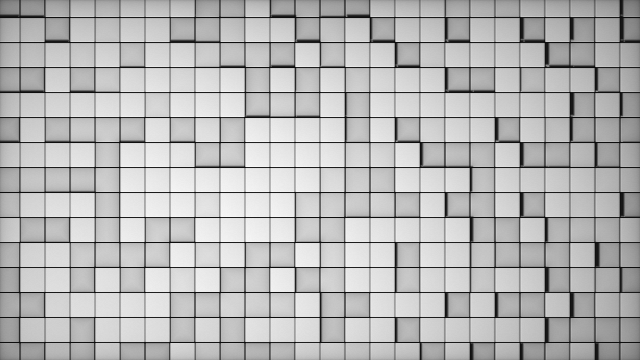
Write a WebGL 2 fragment shader that draws this background.

```glsl
#version 300 es
precision highp float;
// A wall of square white blocks pushed in and out at random depths.
// Each cell hashes its height; taller neighbours throw offset box shadows
// away from a soft light at the lower left, over a gentle vignette.

uniform vec2 u_resolution;
out vec4 outColor;

const float ROWS = 14.4;                    // cells per canvas height
const vec2 GRID_SHIFT = vec2(0.2, 0.3);     // partial cells at the borders
const vec2 LIGHT_POS = vec2(0.45, 0.15);    // in canvas heights
const vec3 INK = vec3(0.05);
const vec3 WHITE = vec3(0.97);

float hash(vec2 p) {
    return fract(sin(dot(p, vec2(127.1, 311.7))) * 43758.5453);
}

float roundBox(vec2 p, float halfSize, float radius) {
    vec2 d = abs(p) - halfSize + radius;
    return length(max(d, 0.0)) + min(max(d.x, d.y), 0.0) - radius;
}

// Most blocks stand proud, the rest sink to varied depths.
float blockHeight(vec2 cell) {
    float raised = smoothstep(0.22, 0.58, hash(cell));
    return 0.88 * raised + 0.12 * hash(cell + 37.0);
}

// Returns thrown shadow in x and contact occlusion in y.
vec2 neighbourShade(vec2 cell, vec2 local, float height, vec2 slope) {
    float thrown = 0.0;
    float contact = 0.0;
    for (int j = -1; j <= 1; j++) {
        for (int i = -1; i <= 1; i++) {
            vec2 side = vec2(float(i), float(j));
            float rise = max(blockHeight(cell + side) - height, 0.0);
            vec2 q = local - side;
            float blur = 0.025 + 0.04 * rise;
            float shadow = 1.0 - smoothstep(-blur, blur, roundBox(q - slope * rise, 0.49, 0.03));
            thrown = max(thrown, shadow * smoothstep(0.1, 0.6, rise));
            float gap = max(roundBox(q, 0.49, 0.03), 0.0);
            // Occlusion is stronger on the side turned away from the light.
            float away = 0.45 + 0.55 * smoothstep(-0.05, 0.12, dot(slope, -side));
            contact = max(contact, rise * away * exp(-gap * 5.5));
        }
    }
    return vec2(thrown, contact);
}

// Brightness falls off with distance from the light and at the borders.
float roomLight(vec2 canvas, vec2 uv) {
    float falloff = smoothstep(0.1, 1.6, distance(canvas, LIGHT_POS));
    vec2 edge = uv * (1.0 - uv);
    float vignette = pow(16.0 * edge.x * edge.y, 0.06);
    return mix(1.0, 0.84, falloff) * vignette;
}

// Signed bevel light: positive on edges that face the light.
float bevel(vec2 local, float dist, vec2 slope) {
    vec2 normal = abs(local.x) > abs(local.y) ? vec2(sign(local.x), 0.0)
                                              : vec2(0.0, sign(local.y));
    float rim = smoothstep(-0.065, -0.02, dist);
    return rim * clamp(-dot(normal, slope) * 6.0, -1.0, 1.0);
}

void main() {
    vec2 uv = gl_FragCoord.xy / u_resolution;
    vec2 canvas = gl_FragCoord.xy / u_resolution.y;
    float pixel = ROWS / u_resolution.y;

    vec2 grid = canvas * ROWS + GRID_SHIFT;
    vec2 cell = floor(grid);
    vec2 local = fract(grid) - 0.5;
    float height = blockHeight(cell);
    vec2 slope = clamp((canvas - LIGHT_POS) * 0.17, -0.04, 0.2);

    // Block face: higher blocks are brighter, with a slight sheen and grain.
    float dist = roundBox(local, mix(0.478, 0.487, height), 0.035);
    float tone = roomLight(canvas, uv) * mix(0.86, 0.98, height);
    tone *= 1.0 - 0.035 * (local.x + local.y);
    tone += 0.07 * bevel(local, dist, slope);
    tone += 0.012 * (hash(floor(grid * 24.0)) - 0.5);
    vec3 color = WHITE * tone;

    // Shadows thrown by taller neighbours.
    vec2 shade = neighbourShade(cell, local, height, slope);
    color *= 1.0 - 0.32 * shade.y;
    color = mix(color, INK, 0.93 * shade.x);

    // Dark seams between blocks.
    float face = 1.0 - smoothstep(-0.5 * pixel, 0.5 * pixel, dist);
    color = mix(INK, color, face);

    outColor = vec4(clamp(color, 0.0, 1.0), 1.0);
}
```
